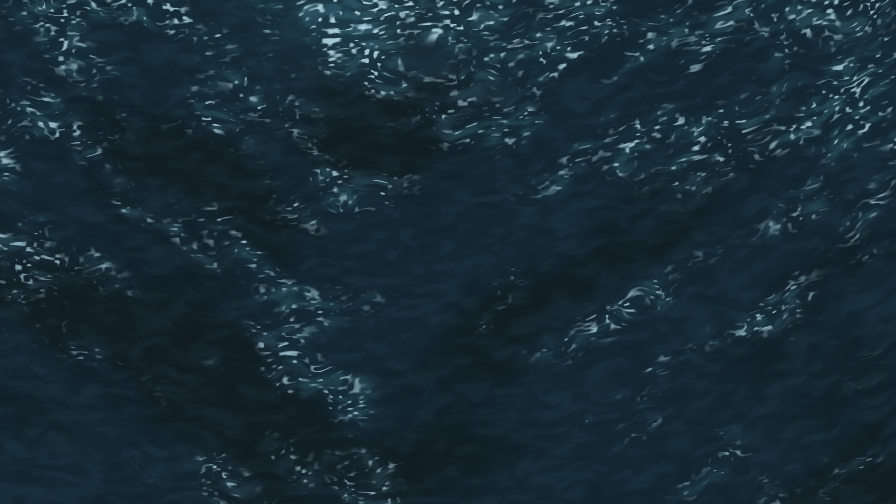
Give the GLSL for this texture, as a WebGL 1 fragment shader.

```glsl
precision highp float;
uniform vec2 u_resolution;

float hash(vec2 cell) {
  vec3 h = fract(vec3(cell.xyx) * 0.1031);
  h += dot(h, h.yzx + 33.33);
  return fract((h.x + h.y) * h.z);
}

float noise(vec2 p) {
  vec2 cell = floor(p);
  vec2 f = fract(p);
  f = f * f * (3.0 - 2.0 * f);
  float low = mix(hash(cell), hash(cell + vec2(1.0, 0.0)), f.x);
  float high = mix(hash(cell + vec2(0.0, 1.0)), hash(cell + 1.0), f.x);
  return mix(low, high, f.y);
}

float fbm(vec2 p) {
  float sum = 0.0;
  float amplitude = 0.53;
  for (int i = 0; i < 4; i++) {
    sum += amplitude * noise(p);
    p = mat2(1.6, 1.2, -1.2, 1.6) * p + 17.3;
    amplitude *= 0.5;
  }
  return sum;
}

void main() {
  vec2 p = gl_FragCoord.xy / u_resolution.y;
  float aspect = u_resolution.x / u_resolution.y;
  float side = p.x - 0.44 * aspect;

  // Swells fan outward and upward from the middle
  float slope = p.y - 0.6 * sqrt(side * side + 0.04);
  float fold = fbm(vec2(p.x * 2.6, slope * 5.0) + 30.0);
  float depth = fold + 0.2 * (p.y - 0.5);
  vec3 color = mix(vec3(0.070, 0.122, 0.150), vec3(0.077, 0.156, 0.200),
                   smoothstep(0.32, 0.62, depth));

  // Moonlight pool near the top edge
  vec2 toMoon = (p - vec2(0.41 * aspect, 0.96)) * vec2(4.2, 9.0);
  float moon = exp(-dot(toMoon, toMoon));

  // Patches where the surface catches light
  float patches = fbm(vec2(p.x * 7.0, slope * 12.0) + 71.0);
  float bias = 0.17 * (p.y - 0.5) - 0.06 * smoothstep(0.25, 0.9, side);
  float cluster = smoothstep(0.46, 0.70, patches + bias + 0.2 * moon);
  cluster *= smoothstep(0.24, 0.44, fold + 0.2 * moon);

  // Fine wavelets, bent so their crests curl
  vec2 bend = vec2(noise(p * 17.0), noise(p * 19.0 + 40.0)) - 0.5;
  vec2 q = p + bend * vec2(0.03, 0.025);
  q.y -= 0.12 * side * p.x;
  float ripple = fbm(q * vec2(26.0, 62.0));
  color *= 0.84 + 0.3 * ripple;
  color += vec3(0.032, 0.052, 0.056) * smoothstep(0.45, 0.72, ripple) * (0.3 + 1.2 * cluster);
  color += vec3(0.008, 0.022, 0.026) * cluster + vec3(0.03, 0.055, 0.065) * moon;

  // Small sharp glints, wider than they are tall
  float grain = noise(q * vec2(88.0, 170.0));
  float streak = 1.0 - abs(2.0 * noise(q * vec2(48.0, 105.0) + 9.0) - 1.0);
  float glint = smoothstep(0.5, 0.85, grain) * smoothstep(0.45, 0.9, streak);
  color = mix(color, vec3(0.66, 0.80, 0.85), glint * cluster * (0.85 + 0.15 * moon));

  gl_FragColor = vec4(color, 1.0);
}
```
